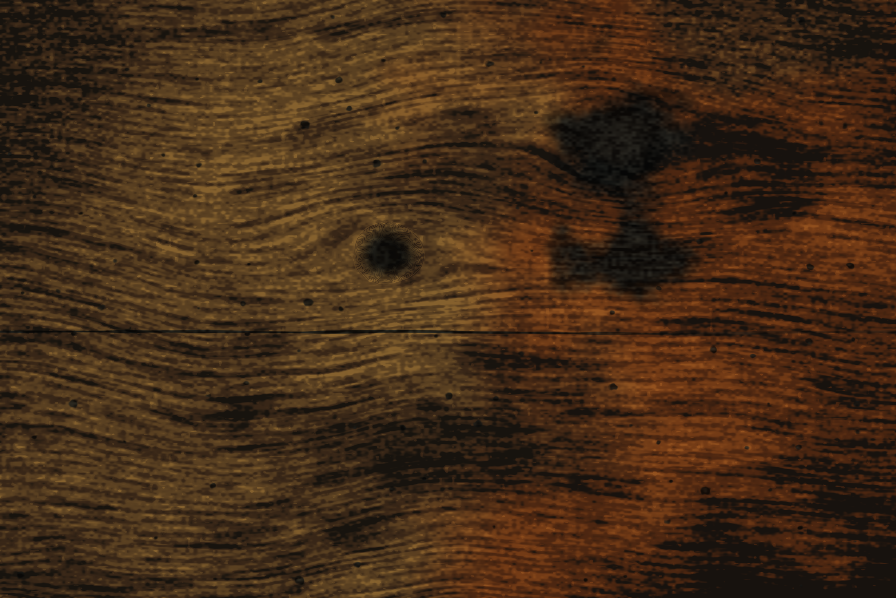
Write a WebGL 2 fragment shader that draws this texture.

```glsl
#version 300 es
precision highp float;

uniform vec2 u_resolution;
out vec4 fragColor;

#define RINGS 58.0
#define RING_DEPTH 0.40
#define FIBRE_DEPTH 0.42
#define GRIT_DEPTH 0.42
#define STAIN_DEPTH 0.55
#define BASE_TONE 0.74
#define CRACK_Y 0.443
#define KNOT vec2(0.648, 0.574)
#define BURN vec2(1.045, 0.765)
#define LOW_BURN vec2(1.04, 0.565)

float hash(vec2 p) {
  vec3 q = fract(p.xyx * 0.1031);
  q += dot(q, q.yzx + 33.33);
  return fract((q.x + q.y) * q.z);
}

float noise(vec2 p) {
  vec2 i = floor(p), f = fract(p);
  f = f * f * (3.0 - 2.0 * f);
  return mix(mix(hash(i), hash(i + vec2(1, 0)), f.x),
             mix(hash(i + vec2(0, 1)), hash(i + vec2(1, 1)), f.x), f.y);
}

float fbm(vec2 p) {
  float sum = 0.0, amp = 0.533;
  for (int i = 0; i < 4; i++) {
    sum += amp * noise(p);
    p = p * 2.03 + 17.3;
    amp *= 0.5;
  }
  return sum;
}

// Pushes the grain aside around a centre
float bend(vec2 p, vec2 centre, vec2 size) {
  vec2 d = (p - centre) / size;
  return -0.9 * (p.y - centre.y) * exp(-dot(d, d));
}

// Soft ragged ellipse
float blot(vec2 p, vec2 centre, vec2 size, float ragged) {
  float d = length((p - centre) / size) + ragged * (fbm(p * 14.0) - 0.5);
  return 1.0 - smoothstep(0.45, 1.1, d);
}

// Sparse round holes, at most one in each cell
float pits(vec2 p, float px) {
  vec2 g = p * 13.0, cell = floor(g);
  vec2 centre = 0.2 + 0.6 * vec2(hash(cell + 3.1), hash(cell + 8.7));
  float radius = mix(0.002, 0.0065, pow(hash(cell + 5.3), 3.0));
  float d = length((g - cell - centre) / 13.0 * vec2(0.8, 1.0));
  d += 0.003 * (noise(p * 190.0) - 0.5);
  return step(0.62, hash(cell + 1.9)) * (1.0 - smoothstep(radius - px, radius + px, d));
}

vec3 oliveRamp(float t) {
  vec3 c = mix(vec3(0.09, 0.075, 0.055), vec3(0.22, 0.15, 0.09), smoothstep(0.0, 0.35, t));
  c = mix(c, vec3(0.35, 0.25, 0.13), smoothstep(0.35, 0.68, t));
  return mix(c, vec3(0.52, 0.38, 0.18), smoothstep(0.68, 1.05, t));
}

vec3 rustRamp(float t) {
  vec3 c = mix(vec3(0.09, 0.07, 0.055), vec3(0.30, 0.15, 0.065), smoothstep(0.0, 0.45, t));
  c = mix(c, vec3(0.45, 0.23, 0.085), smoothstep(0.45, 0.8, t));
  return mix(c, vec3(0.58, 0.32, 0.12), smoothstep(0.8, 1.15, t));
}

void main() {
  float px = 1.0 / u_resolution.y;
  vec2 p = gl_FragCoord.xy * px;

  // Grain height, bent around the knots
  float grain = p.y + 0.09 * (noise(p * vec2(2.6, 2.0) + 4.0) - 0.5)
    + 0.012 * (noise(p * vec2(9.0, 14.0)) - 0.5)
    + bend(p, KNOT, vec2(0.17, 0.08)) + bend(p, BURN, vec2(0.2, 0.12));

  // Broad zones
  float cloud = fbm(p * vec2(3.0, 4.5) + 9.0);
  float worn = max(blot(p, vec2(0.04, 0.92), vec2(0.24, 0.26), 0.6),
                   blot(p, vec2(1.28, 0.98), vec2(0.24, 0.17), 0.6));
  float eye = blot(p, KNOT + vec2(-0.02, 0.005), vec2(0.12, 0.07), 0.4);
  float core = blot(p, KNOT, vec2(0.058, 0.048), 0.4);
  float burn = max(blot(p, BURN, vec2(0.11, 0.12), 1.3),
                   blot(p, LOW_BURN, vec2(0.12, 0.065), 1.4));
  float patches = smoothstep(0.54, 0.76, fbm(p * vec2(2.4, 4.2) + 31.0) + 0.07 * (p.x - 0.75));
  vec2 edge = abs(gl_FragCoord.xy / u_resolution - 0.5) * 2.0;
  float rim = smoothstep(0.55, 1.25, length(edge * vec2(0.85, 0.8)));

  // Growth rings: dark broken lines of uneven strength
  float phase = grain * RINGS + 1.3 * noise(vec2(p.x * 1.6, grain * 24.0));
  phase = mix(phase, length((p - KNOT) * vec2(0.8, 1.0)) * RINGS * 1.4, core);
  float row = floor(phase);
  float ring = 1.0 - smoothstep(0.06, 0.34, abs(fract(phase) - 0.5));
  ring *= mix(0.45, 1.0, hash(vec2(row, 7.0))) * mix(0.5, 1.15, noise(vec2(p.x * 55.0, row * 7.3)));
  ring *= (1.0 - 0.65 * worn) * mix(0.65, 1.15, noise(p * vec2(4.0, 6.0) + 50.0));

  // Fine surface relief
  float fibre = noise(vec2(p.x * 32.0, grain * 210.0)) - 0.5;
  float grit = noise(p * vec2(150.0, 230.0)) - 0.5;
  float fleck = smoothstep(0.82, 0.95, noise(p * vec2(95.0, 190.0) + 70.0));
  float streak = smoothstep(0.62, 0.85, noise(vec2(p.x * 7.0, grain * 75.0) + 20.0));

  float tone = BASE_TONE + 0.75 * (cloud - 0.5) - RING_DEPTH * ring
    + FIBRE_DEPTH * fibre + GRIT_DEPTH * (1.0 + 0.5 * worn) * grit
    + 0.2 * fleck - 0.28 * streak;
  tone -= STAIN_DEPTH * patches + 0.3 * rim + 0.22 * worn + 0.15 * eye;

  // Long crack, fading to the right
  float crackD = abs(p.y - CRACK_Y - 0.006 * (noise(vec2(p.x * 6.0, 2.0)) - 0.5));
  float crackWidth = 0.0022 * mix(0.4, 1.2, noise(vec2(p.x * 24.0, 5.0)));
  float crack = 1.0 - smoothstep(crackWidth - px * 0.5, crackWidth + px, crackD);
  crack *= 1.0 - 0.6 * smoothstep(0.8, 1.35, p.x);

  // Golden left, rusty right
  float rust = smoothstep(-0.25, 0.25, p.x - 0.80 + 1.1 * (fbm(p * vec2(2.2, 3.4) + 61.0) - 0.5));
  rust *= (1.0 - 0.75 * worn) * (1.0 - 0.6 * eye);
  vec3 color = mix(oliveRamp(tone), rustRamp(tone), rust);

  // Charred spots, pits and crack
  vec3 char_color = vec3(0.055, 0.06, 0.055) * (1.0 + 1.6 * max(grit + fibre, -0.4));
  float charred = max(max(0.9 * core, 0.92 * burn), max(0.8 * pits(p, px), 0.9 * crack));
  fragColor = vec4(mix(color, char_color, charred), 1.0);
}
```
